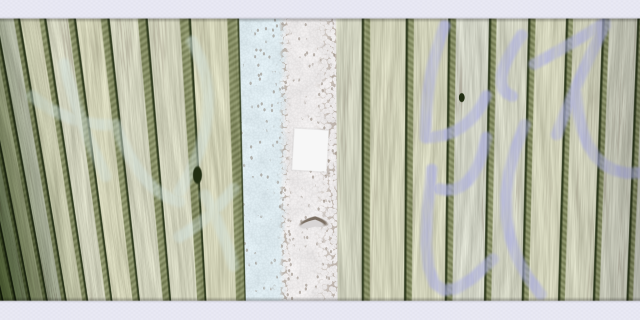
Reproduce this texture procedurally as a Shadertoy shader.

```glsl
const vec3 BAND = vec3(.905, .905, .95);
const vec3 TIMBER = vec3(.81, .81, .69);
const vec3 TIMBER_GREY = vec3(.8, .81, .76);
const vec3 SIDE = vec3(.52, .55, .39);
const vec3 SEAM = vec3(.13, .18, .07);
const vec3 COOL = vec3(.86, .91, .93);
const vec3 WARM = vec3(.92, .91, .91);
const vec3 STAIN = vec3(.6, .54, .48);
const vec3 VIOLET = vec3(.68, .69, .88);
const vec3 CHALK = vec3(.83, .89, .87);

float hash(vec2 p) {
  vec3 q = fract(p.xyx * vec3(.1031, .103, .0973));
  q += dot(q, q.yzx + 33.33);
  return fract((q.x + q.y) * q.z);
}

// Distance to the nearest scattered cell point
float cellular(vec2 p) {
  float nearest = 2.;
  for (int i = 0; i < 9; i++) {
    vec2 c = floor(p) + vec2(i % 3 - 1, i / 3 - 1);
    nearest = min(nearest, length(p - c - vec2(hash(c), hash(c + 57.))));
  }
  return nearest;
}

// Layered sines, about -1 to 1
float waves(vec2 p) {
  float sum = 0., gain = .5;
  for (int i = 0; i < 4; i++) {
    sum += gain * sin(p.x + 1.7 * sin(p.y)) * cos(p.y * .8 - p.x * .3);
    p = mat2(1.6, 1.2, -1.2, 1.6) * p + 1.3;
    gain *= .6;
  }
  return sum;
}

float below(float edge, float x, float soft) {
  return 1. - smoothstep(edge - soft, edge + soft, x);
}

float oval(vec2 p, vec2 centre, vec2 radius) {
  return below(1., length((p - centre) / radius), .2);
}

// Distance to a bent stroke, built from short segments
float curve(vec2 p, vec4 ends, vec2 bend) {
  float d = 9.;
  vec2 a = ends.xy;
  for (int i = 1; i <= 8; i++) {
    float t = float(i) / 8.;
    vec2 b = mix(mix(ends.xy, bend, t), mix(bend, ends.zw, t), t), s = b - a;
    d = min(d, length(p - a - s * clamp(dot(p - a, s) / dot(s, s), 0., 1.)));
    a = b;
  }
  return d;
}

float violetStrokes(vec2 p) {
  float d = curve(p, vec4(1.39, .92, 1.33, .57), vec2(1.33, .77));
  d = min(d, curve(p, vec4(1.33, .57, 1.52, .7), vec2(1.46, .57)));
  d = min(d, curve(p, vec4(1.63, .89, 1.6, .7), vec2(1.52, .73)));
  d = min(d, curve(p, vec4(1.67, .8, 1.89, .93), vec2(1.8, .87)));
  d = min(d, curve(p, vec4(1.89, .92, 1.74, .58), vec2(1.8, .74)));
  d = min(d, curve(p, vec4(1.8, .71, 2., .46), vec2(1.82, .44)));
  d = min(d, curve(p, vec4(1.35, .47, 1.54, .19), vec2(1.27, -.1)));
  d = min(d, curve(p, vec4(1.37, .41, 1.52, .57), vec2(1.48, .38)));
  return min(d, curve(p, vec4(1.64, .61, 1.69, .08), vec2(1.5, .3)));
}

float chalkStrokes(vec2 p) {
  float d = curve(p, vec4(.2, .8, .33, .45), vec2(.25, .61));
  d = min(d, curve(p, vec4(.1, .7, .34, .61), vec2(.21, .61)));
  d = min(d, curve(p, vec4(.36, .61, .56, .37), vec2(.44, .4)));
  d = min(d, curve(p, vec4(.56, .26, .73, .41), vec2(.65, .31)));
  d = min(d, curve(p, vec4(.64, .39, .73, .17), vec2(.69, .3)));
  return min(d, curve(p, vec4(.6, .87, .56, .4), vec2(.72, .66)));
}

// One board per unit of k, with a shaded side face and a dark seam
vec3 boards(float k, float y, float width, float sideShare, float seed, float px) {
  float id = floor(k), f = fract(k), across = f * width;
  float tone = hash(vec2(id + 40., seed));
  float fibre = cellular(vec2(across * 150. + id * 17., y * 7. + seed));
  float grain = waves(vec2(across * 130. + 2. * sin(y * 5. + id), y * 4. + id));
  vec3 col = mix(TIMBER, TIMBER_GREY, tone) + .07 * grain + .09 * (.5 - fibre);
  float worn = smoothstep(.1, .7, waves(vec2(across * 45. + id, y * 3. + seed)));
  col = mix(col, STAIN, .4 * worn * tone * smoothstep(.3, .7, fibre));
  vec3 side = SIDE + .05 * (grain + sin(y * 330. + across * 200.));
  col = mix(col, side, below(sideShare, f, px / width));
  float gap = min(across, (1. - f) * width * 1.6);
  return mix(col, SEAM, .88 * below(.0045, gap, .0025 + px * .5));
}

vec3 concrete(vec2 p) {
  float blotch = waves(p * vec2(38., 30.));
  vec3 col = mix(COOL, WARM, smoothstep(.87, .9, p.x + .008 * blotch));
  col += .035 * blotch + .05 * (.5 - cellular(p * 130.));
  float pits = below(.15, cellular(p * vec2(42., 30.)), .07);
  col = mix(col, STAIN * .85, .5 * pits * smoothstep(-.1, .3, blotch));
  float rust = smoothstep(.97, 1.05, p.x) + below(.012, abs(p.x - .89), .01);
  return mix(col, STAIN, .55 * rust * smoothstep(.45, .75, cellular(p * 75.)));
}

void mainImage(out vec4 fragColor, in vec2 fragCoord) {
  vec2 p = fragCoord / iResolution.y;
  float px = 1. / iResolution.y, drop = (.942 - p.y) / .883;

  // Fanned fence on either side of the concrete
  float l = (.747 + .021 * drop - p.x) / (1. - .183 * drop);
  float r = (p.x - 1.133) / (1. - .04 * drop);
  float roomL = max(1.302 - l, .1), roomR = 3.65 - r;
  vec3 left = boards(-8. * log(roomL / 1.302), p.y, roomL / 8., .23, 3., px);
  vec3 right = boards(-26. * log(roomR / 3.65), p.y, roomR / 26., .17, 8., px);

  // Faded paint
  float fade = .72 + .28 * waves(p * vec2(90., 13.));
  left = mix(left, CHALK, .65 * fade * below(.018, chalkStrokes(p), .009));
  right = mix(right, VIOLET, .8 * fade * below(.018, violetStrokes(p), .008));
  vec3 col = mix(concrete(p), left, smoothstep(-px, px, l));
  col = mix(col, right, smoothstep(-px, px, p.x - 1.05 - .005 * drop));

  // Knots, chipped concrete and paper sheet
  float knots = oval(p, vec2(.617, .453), vec2(.014, .027));
  knots = max(knots, oval(p, vec2(1.443, .695), vec2(.009, .014)));
  col = mix(col, SEAM, knots);
  vec2 chip = p + vec2(0., .25 * abs(p.x - .985));
  col = mix(col, STAIN * .8, oval(chip, vec2(.98, .31), vec2(.042, .014)));
  col = mix(col, WARM * .92, oval(chip, vec2(.975, .303), vec2(.038, .011)));
  vec2 q = mat2(.998, .06, -.06, .998) * (p - vec2(.97, .531));
  vec2 rim = abs(q) - vec2(.054, .065);
  float sheet = max(rim.x, rim.y);
  col *= 1. - .15 * below(0., sheet, .008);
  col = mix(col, vec3(.97), below(0., sheet, px));

  // Corner shade and woven bands
  float gloom = below(.15, p.x + .22 * p.y, .2);
  col *= mix(vec3(1.), vec3(.28, .36, .18), gloom);
  col *= 1. - .18 * smoothstep(1.75, 2.1, p.x);
  float rise = abs(p.y - .501) - .441;
  col *= 1. - .25 * smoothstep(-.014, 0., rise);
  vec3 weave = BAND + .012 * sin(p.x * 400.) * sin(p.y * 500.);
  weave *= 1. - .08 * below(.004, rise, .004);
  fragColor = vec4(mix(col, weave, smoothstep(-px, px, rise)), 1.);
}
```
